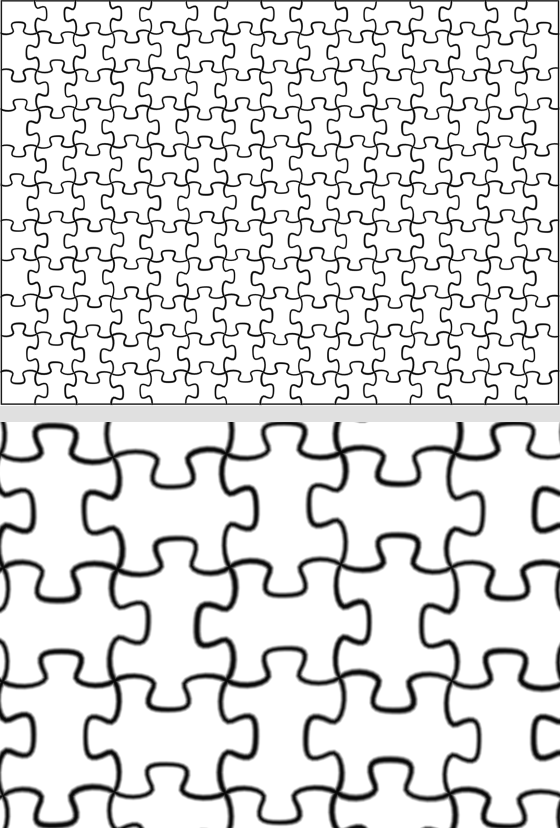
Top: the whole. Bottom: its middle third, enlarged.
Give the GLSL for this pattern, as a Shadertoy shader.

```glsl
// Interlocking jigsaw grid: thin dark outlines on white inside a thin frame.
// Each cell side is a mirrored pair of cubic curves whose tab direction alternates
// like a checkerboard; hashes and layered sines make the cut slightly irregular.

#define CELLS      vec2(14.924, 10.752)  // cells across and down the canvas
#define OFFSET     vec2(0.009, 0.133)    // where the grid starts, in cells
#define FRAME_MIN  vec2(0.045, 0.155)    // frame corners, in cells
#define FRAME_MAX  vec2(14.894, 10.835)
#define LAST_LINE  vec2(14.0, 10.0)      // last inner grid line
#define HALF_LINE  0.022                 // half line width, in cells
#define SOFTNESS   0.021                 // half width of the soft edge
#define WOBBLE     0.016                 // drift of the grid lines
#define TAB_JITTER 0.035                 // sideways shift of the tabs
#define INK        vec3(0.03)
#define PAPER      vec3(1.0)

float hash(vec2 p) {
    return fract(sin(dot(p, vec2(127.1, 311.7))) * 4375.85);
}

float segmentDistance(vec2 p, vec2 a, vec2 b) {
    vec2 ab = b - a;
    return length(p - a - ab * clamp(dot(p - a, ab) / dot(ab, ab), 0.0, 1.0));
}

vec2 cubic(vec2 a, vec2 b, vec2 c, vec2 d, float t) {
    float s = 1.0 - t;
    return s * s * s * a + 3.0 * s * t * (s * b + t * c) + t * t * t * d;
}

float cubicDistance(vec2 p, vec2 a, vec2 b, vec2 c, vec2 d) {
    const int STEPS = 8;
    float nearest = 1e3;
    vec2 last = a;
    for (int i = 1; i <= STEPS; i++) {
        vec2 next = cubic(a, b, c, d, float(i) / float(STEPS));
        nearest = min(nearest, segmentDistance(p, last, next));
        last = next;
    }
    return nearest;
}

// One side of a piece: x runs along it from -0.5 to 0.5, the tab points to +y.
float sideDistance(vec2 p, vec2 id) {
    float along = clamp(p.x, -0.5, 0.5);
    p.x += TAB_JITTER * (hash(id) - 0.5) * 2.0 * (1.0 - 4.0 * along * along);
    p.y /= 0.93 + 0.14 * hash(id + 17.3);
    p.x = abs(p.x);
    vec2 neck = vec2(0.14, 0.06);
    float shoulder = cubicDistance(p, vec2(0.5, 0.0), vec2(0.37, -0.09),
                                   vec2(0.09, -0.04), neck);
    float head = cubicDistance(p, neck, vec2(0.23, 0.24),
                               vec2(0.17, 0.27), vec2(0.0, 0.27));
    return min(shoulder, head);
}

// Nearest of the four sides around the cell that holds p.
float puzzleDistance(vec2 p) {
    vec2 cell = floor(p);
    vec2 local = p - cell - 0.5;
    float nearest = 1e3;
    for (int k = 0; k < 2; k++) {
        float side = float(k);
        vec2 line = cell + side;
        vec2 away = local + 0.5 - side;
        float parityH = 1.0 - 2.0 * mod(cell.x + line.y, 2.0);
        float parityV = 2.0 * mod(line.x + cell.y, 2.0) - 1.0;
        if (line.y > 0.5 && line.y < LAST_LINE.y + 0.5) {
            vec2 q = vec2(local.x, away.y * parityH);
            nearest = min(nearest, sideDistance(q, vec2(cell.x, line.y)));
        }
        if (line.x > 0.5 && line.x < LAST_LINE.x + 0.5) {
            vec2 q = vec2(local.y, away.x * parityV);
            nearest = min(nearest, sideDistance(q, vec2(line.x, cell.y) + 41.7));
        }
    }
    return nearest;
}

float boxDistance(vec2 p) {
    vec2 d = abs(p - 0.5 * (FRAME_MIN + FRAME_MAX)) - 0.5 * (FRAME_MAX - FRAME_MIN);
    return length(max(d, 0.0)) + min(max(d.x, d.y), 0.0);
}

// Slow drift of the grid, from layered sines.
vec2 drift(vec2 p) {
    return sin(p.yx * vec2(1.3, 1.1) + p * 0.6 + vec2(0.4, 2.1))
         + 0.7 * sin(p.yx * vec2(2.7, 2.3) - p * 0.9 + vec2(3.0, 0.7));
}

void mainImage(out vec4 fragColor, in vec2 fragCoord) {
    vec2 uv = fragCoord / iResolution.xy;
    vec2 p = vec2(uv.x, 1.0 - uv.y) * CELLS + OFFSET;
    float soft = max(SOFTNESS, 0.6 * CELLS.x / iResolution.x);

    // Pieces, cut off at the frame
    float frame = boxDistance(p);
    float d = puzzleDistance(p + WOBBLE * drift(p));
    d = max(d, frame);

    // Small swings in line weight
    d += 0.003 * sin(p.x * 5.1 + 2.0 * sin(p.y * 3.7));
    d = min(d, abs(frame) + 0.004);

    float ink = 1.0 - smoothstep(HALF_LINE - soft, HALF_LINE + soft, d);
    fragColor = vec4(mix(PAPER, INK, ink), 1.0);
}
```
